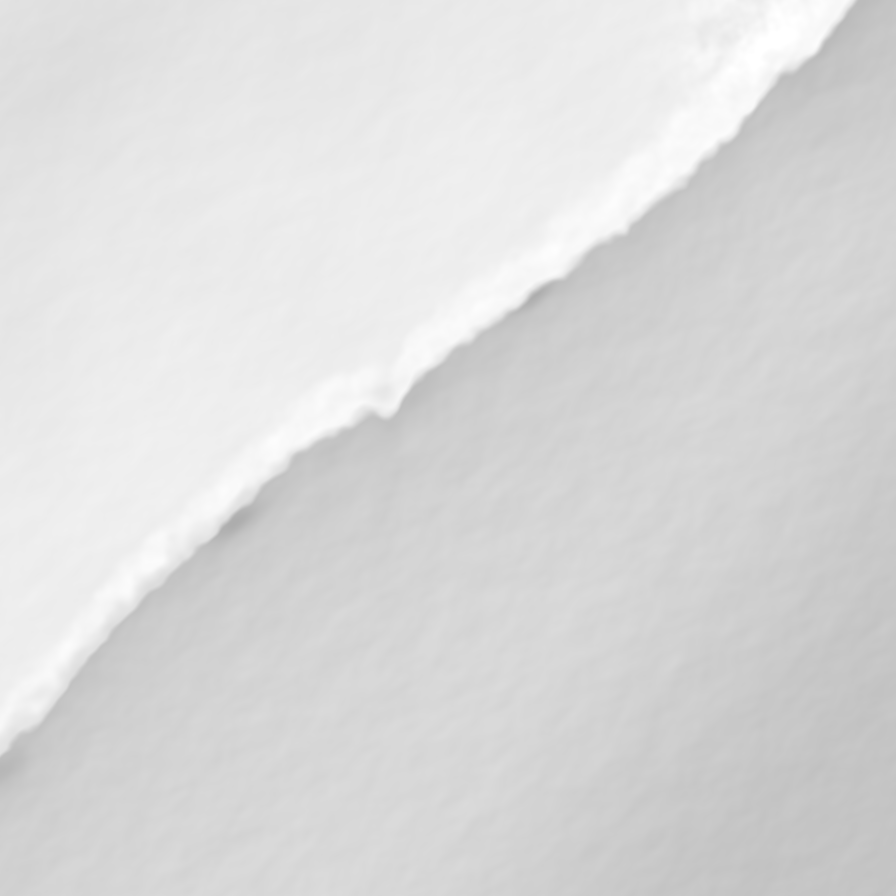
Give the GLSL for this texture, as a Shadertoy shader.

```glsl
// Two sheets of pale paper, the upper one torn along a rising diagonal.
// A height curve with noise places the tear; its signed distance drives the
// white fibre rim, bevel and shadow, and embossed gradient noise adds grain.

vec2 hashGradient(vec2 cell) {
    vec2 h = vec2(dot(cell, vec2(127.1, 311.7)), dot(cell, vec2(269.5, 183.3)));
    return 2.0 * fract(sin(h) * 43758.5) - 1.0;
}

float gradientNoise(vec2 p) {
    vec2 i = floor(p), f = fract(p);
    vec2 u = f * f * f * (f * (f * 6.0 - 15.0) + 10.0);
    float a = dot(hashGradient(i), f);
    float b = dot(hashGradient(i + vec2(1, 0)), f - vec2(1, 0));
    float c = dot(hashGradient(i + vec2(0, 1)), f - vec2(0, 1));
    float d = dot(hashGradient(i + vec2(1, 1)), f - vec2(1, 1));
    return mix(mix(a, b, u.x), mix(c, d, u.x), u.y);
}

float fbm(vec2 p) {
    float sum = 0.0, amplitude = 0.5;
    for (int i = 0; i < 3; i++) {
        sum += amplitude * gradientNoise(p);
        p = mat2(1.6, 1.2, -1.2, 1.6) * p + 7.3;
        amplitude *= 0.5;
    }
    return sum;
}

float bump(float x, float center, float width) {
    float t = (x - center) / width;
    return exp(-t * t);
}

float spot(vec2 p, vec2 center, vec2 size) {
    // Soft ellipse with its long axis along the tear
    vec2 q = mat2(0.77, -0.64, 0.64, 0.77) * (p - center) / size;
    return exp(-dot(q, q));
}

// Height of the tear above the bottom of the canvas
float tearHeight(float x) {
    float y = 0.156 + 0.884 * x + 0.037 * sin(6.5 * x);
    y += 0.013 * bump(x, 0.6, 0.13) + 0.010 * bump(x, 0.335, 0.05);
    y -= 0.024 * bump(x, 0.437, 0.016) + 0.012 * bump(x, 0.05, 0.03);
    y += 0.008 * bump(x, 0.866, 0.02) - 0.008 * bump(x, 0.911, 0.02);
    return y;
}

// Paper grain, lit from the upper left and drawn out along the tear
float grain(vec2 p) {
    vec2 q = mat2(0.77, -0.64, 0.64, 0.77) * p * vec2(17.0, 26.0);
    return fbm(q) - fbm(q + vec2(0.02, -0.22));
}

float lowerSheet(vec2 p, float depth) {
    // Broad light band, steeper than the tear, fading to the right
    float fromBand = dot(p - vec2(0.81, 0.67), vec2(0.81, -0.587));
    float shade = 0.85 - 0.08 * smoothstep(0.03, 0.42, fromBand);
    shade -= 0.065 * exp(-depth / 0.13);
    shade -= 0.03 * exp(-depth / 0.018);
    shade -= 0.03 * smoothstep(0.25, 0.0, distance(p, vec2(1.0, 0.97)));
    // Deep shadow under the overhanging flaps
    shade -= 0.09 * spot(p, vec2(0.597, 0.672), vec2(0.030, 0.011));
    shade -= 0.09 * spot(p, vec2(0.262, 0.415), vec2(0.032, 0.012));
    shade -= 0.07 * spot(p, vec2(0.005, 0.138), vec2(0.030, 0.014));
    shade -= 0.03 * spot(p, vec2(0.465, 0.562), vec2(0.030, 0.016));
    return shade + 0.012 * fbm(p * 5.0);
}

float upperSheet(vec2 p, float rise) {
    float shade = 0.935 - 0.05 * smoothstep(0.05, 0.6, rise);
    shade -= 0.015 * spot(p, vec2(0.09, 0.93), vec2(0.16, 0.08));
    shade += 0.025 * fbm(p * 4.0 + 3.0);

    // Bare white fibres, wider toward the upper right
    float rimWidth = 0.045 + 0.025 * smoothstep(0.55, 0.85, p.x);
    rimWidth += 0.022 * fbm(p * 24.0 + 11.0);
    float rim = smoothstep(rimWidth + 0.012, rimWidth - 0.014, rise);
    float creases = fbm(p * 26.0) - fbm(p * 26.0 + vec2(0.3, -0.3));
    shade = mix(shade, 0.973 + 0.05 * creases, rim);

    // Thin bevel turning away from the light, broadest at the lower left
    float bevelWidth = mix(0.028, 0.007, smoothstep(0.12, 0.4, p.x));
    bevelWidth *= 1.0 + 1.2 * gradientNoise(p * 28.0);
    shade -= 0.10 * smoothstep(bevelWidth + 0.004, 0.0, rise);

    // Folded facet and crumpled fibres near the top
    shade -= 0.06 * spot(p, vec2(0.428, 0.563), vec2(0.020, 0.014));
    float crumple = spot(p, vec2(0.82, 0.97), vec2(0.08, 0.05));
    return shade + crumple * (0.02 + 0.16 * creases);
}

void mainImage(out vec4 fragColor, in vec2 fragCoord) {
    vec2 p = fragCoord / iResolution.xy;

    // Signed distance to the tear, positive on the upper sheet
    float ragged = 0.013 * fbm(p * 17.0) + 0.006 * gradientNoise(p * 58.0);
    float rise = (p.y - tearHeight(p.x)) * 0.76 + ragged;

    float below = lowerSheet(p, max(-rise, 0.0));
    float above = upperSheet(p, max(rise, 0.0));
    float shade = mix(below, above, smoothstep(-0.004, 0.004, rise));

    float grainAmount = mix(0.06, 0.035, smoothstep(-0.02, 0.06, rise));
    shade += grainAmount * grain(p);
    fragColor = vec4(vec3(clamp(shade, 0.0, 1.0)), 1.0);
}
```
